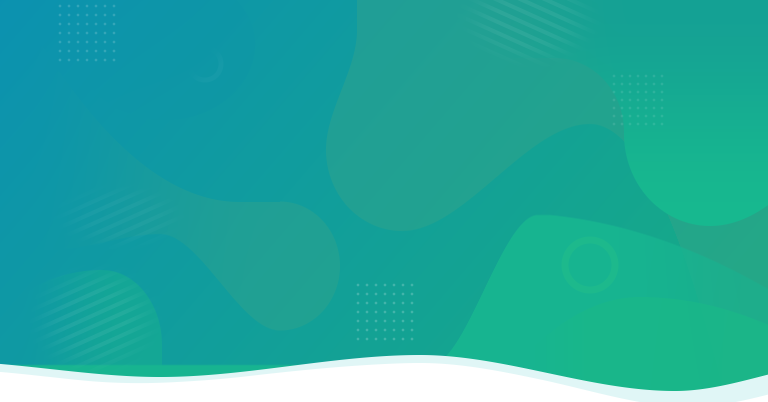
A WebGL 1 fragment shader for this background:

```glsl
precision highp float;
// Blue to green gradient with translucent liquid blobs, dot grids, stripes and
// rings, closed at the bottom by a white wave over a pale one. Blob outlines
// are built from ellipses, parabolas and smoothstep slopes.
uniform vec2 u_resolution;

float px; // size of one pixel in design units

float cover(float d) { return clamp(d / px + 0.5, 0.0, 1.0); }

// Approximate depth inside an ellipse
float ellipse(vec2 p, vec2 c, vec2 r) {
  return (1.0 - length((p - c) / r)) * min(r.x, r.y);
}

float box(vec2 p, vec2 c, vec2 halfSize) {
  vec2 d = halfSize - abs(p - c);
  return cover(min(d.x, d.y));
}

float dots(vec2 p, vec2 c, vec2 halfSize, float gap) {
  vec2 cell = mod(p - c + 0.5 * gap, gap) - 0.5 * gap;
  return cover(0.013 - length(cell)) * box(p, c, halfSize);
}

// Slanted stripes that fade out towards an elliptical border
float stripes(vec2 p, vec2 c, vec2 halfSize, float slope, float gap) {
  vec2 d = p - c;
  float v = abs(mod(d.y - slope * d.x, gap) - 0.5 * gap);
  return cover(0.2 * gap - v) * smoothstep(1.0, 0.4, length(d / halfSize));
}

float ring(vec2 p, vec2 c, float radius, float halfWidth) {
  return cover(halfWidth - abs(length(p - c) - radius));
}

// Large blob hanging from the top centre
float centreBlob(vec2 p) {
  float left = p.x - mix(3.57, 3.26, smoothstep(0.3, 1.5, p.y));
  float bowl = ellipse(p, vec2(4.02, 1.5), vec2(0.76, 0.81));
  float rise = mix(2.31, 1.24, smoothstep(4.02, 5.9, p.x));
  rise += 1.5 * pow(max(p.x - 5.9, 0.0), 2.0);
  if (p.x > 4.02) return cover((rise - p.y) * 0.8);
  return cover(p.y > 1.5 ? bowl : left);
}

// Bulb on the lower left with a long tail
float leftBlob(vec2 p) {
  float bulb = ellipse(p, vec2(2.8, 2.66), vec2(0.6, 0.645));
  float top = 2.02 - 0.4 * pow(max(2.4 - p.x, 0.0), 2.0);
  float bottom = mix(2.34, 3.305, smoothstep(1.6, 2.8, p.x));
  bottom += 0.16 * (1.0 - smoothstep(0.5, 1.6, p.x));
  float tail = min(p.y - top, (bottom - p.y) * 0.75);
  return cover(p.x > 2.8 ? bulb : tail);
}

// Green drop in the upper right corner
float rightBlob(vec2 p) {
  float shoulder = -ellipse(p, vec2(5.55, 1.32), vec2(0.69, 0.74));
  float bowl = ellipse(p, vec2(7.1, 1.34), vec2(0.86, 0.92));
  float lip = 2.26 - 0.62 * pow(p.x - 7.1, 2.0) - p.y;
  if (p.y < 1.34) return cover(p.x < 5.55 ? 0.58 - p.y : shoulder);
  return cover(p.x < 7.1 ? bowl : lip);
}

// Hill on the lower right
float hill(vec2 p) {
  float dx = max(p.x - 5.5, 0.0);
  float top = mix(3.65, 2.15, smoothstep(4.3, 5.38, p.x)) + 0.1 * dx + 0.11 * dx * dx;
  return cover((p.y - top) * 0.6);
}

float frontHill(vec2 p) {
  float dx = p.x - 6.4;
  return cover(p.y - 2.97 - (dx < 0.0 ? 0.44 : 0.17) * dx * dx);
}

// Height of the wave, measured down from the top
float wave(float x) {
  return 3.61 + 0.16 * smoothstep(-0.6, 1.6, x) - 0.22 * smoothstep(1.6, 4.2, x)
    + 0.36 * smoothstep(4.2, 6.75, x) - 0.3 * smoothstep(6.75, 8.5, x);
}

void main() {
  // Design space 7.68 by 4.02 with y pointing down
  vec2 p = gl_FragCoord.xy / u_resolution * vec2(7.68, 4.02);
  p.y = 4.02 - p.y;
  px = 4.02 / u_resolution.y;

  // Diagonal gradient
  float t = (p.x / 7.68 + 0.45 * p.y / 4.02) / 1.35;
  vec3 color = mix(vec3(0.045, 0.57, 0.69), vec3(0.09, 0.67, 0.52), t);

  // Faint blue pool, then the blobs
  float pool = cover(ellipse(p, vec2(1.65, 0.45), vec2(0.9, 0.75)));
  color = mix(color, vec3(0.04, 0.57, 0.66), 0.2 * pool * smoothstep(0.6, 2.2, p.x));
  vec3 haze = vec3(0.22, 0.64, 0.53);
  color = mix(color, haze, 0.38 * leftBlob(p) * smoothstep(0.3, 2.6, p.x));
  color = mix(color, haze, 0.4 * centreBlob(p));
  vec3 drop = mix(vec3(0.08, 0.63, 0.58), vec3(0.09, 0.72, 0.56), smoothstep(0.0, 2.1, p.y));
  color = mix(color, drop, rightBlob(p) * smoothstep(4.8, 6.3, p.x));

  // Lower corners
  float moundWidth = p.x < 1.02 ? 1.05 : 0.6;
  float mound = p.y < 3.45 ? ellipse(p, vec2(1.02, 3.45), vec2(moundWidth, 0.75)) : 1.62 - p.x;
  color = mix(color, vec3(0.08, 0.66, 0.58), 0.85 * cover(mound) * smoothstep(0.2, 1.3, p.x));
  color = mix(color, vec3(0.09, 0.705, 0.565), hill(p) * mix(1.0, 0.45, smoothstep(6.0, 7.7, p.x)));
  color = mix(color, vec3(0.1, 0.72, 0.53), 0.7 * frontHill(p) * smoothstep(5.2, 6.0, p.x));

  // Light ornaments
  float light = 0.16 * dots(p, vec2(0.87, 0.33), vec2(0.34, 0.3), 0.09);
  light += 0.2 * dots(p, vec2(3.85, 3.12), vec2(0.29, 0.34), 0.09);
  light += 0.1 * dots(p, vec2(6.38, 1.0), vec2(0.26, 0.27), 0.08);
  light += 0.06 * stripes(p, vec2(5.3, 0.2), vec2(0.75, 0.5), 0.45, 0.11);
  light += 0.035 * stripes(p, vec2(1.2, 2.17), vec2(0.7, 0.35), -0.45, 0.11);
  light += 0.06 * stripes(p, vec2(0.95, 3.2), vec2(0.7, 0.6), -0.45, 0.11);
  light += 0.03 * ring(p, vec2(2.05, 0.64), 0.16, 0.025) * smoothstep(-0.1, 0.2, p.x + p.y - 2.69);
  color = mix(color, vec3(1.0), light);
  color = mix(color, vec3(0.13, 0.74, 0.54), 0.6 * ring(p, vec2(5.9, 2.65), 0.25, 0.035));

  // Pale wave behind the white one
  float edge = wave(p.x);
  float gap = 0.08 - 0.03 * smoothstep(0.8, 2.0, p.x) + 0.03 * smoothstep(2.5, 4.0, p.x)
    + 0.12 * smoothstep(5.4, 7.68, p.x);
  color = mix(color, vec3(0.88, 0.965, 0.965), cover(p.y - edge));
  color = mix(color, vec3(1.0), cover(p.y - edge - gap));
  gl_FragColor = vec4(color, 1.0);
}
```
